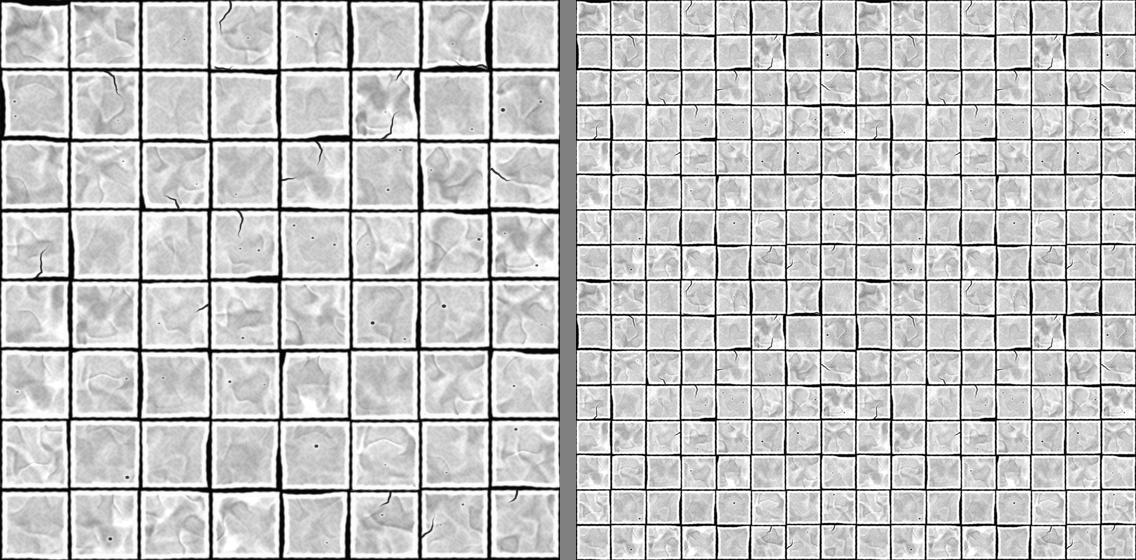
Left: one tile. Right: repeated 2 by 2.
Write a WebGL 1 fragment shader that draws this texture map.

```glsl
precision highp float;

uniform vec2 u_resolution;

const float TILES = 8.0;           // repeats across and down
const float JOINT_SHIFT = 0.036;   // range of joint offsets, in tiles
const float GAP_MIN = 0.009;       // half joint width, in tiles
const float GAP_MAX = 0.021;
const float GAP_WEAR = 0.055;      // extra width of chipped sides
const float ROUGHNESS = 0.002;
const float CORNER = 0.024;
const float RIM_WIDTH = 0.077;
const float RELIEF_SCALE = 3.7;
const float RELIEF = 0.56;
const float TONE = 0.05;           // range of tile brightness
const float BLOTCH = 0.022;
const float GRAIN_SCALE = 15.0;
const float GRAIN = 0.095;
const float CRACK_CHANCE = 0.13;
const float PIT_CHANCE = 0.26;
const vec3 GROUT = vec3(0.025);
const vec3 STONE = vec3(0.802);
const vec3 RIM = vec3(0.99);
const float TAU = 6.28318;

float hash(vec3 c) {
  return fract(sin(dot(c, vec3(12.9898, 78.233, 37.719))) * 43758.5);
}

// Distance to the nearest feature point
float cellular(vec2 p) {
  vec2 cell = floor(p);
  float nearest = 8.0;
  for (int y = -1; y <= 1; y++) {
    for (int x = -1; x <= 1; x++) {
      vec2 c = cell + vec2(float(x), float(y));
      nearest = min(nearest, length(c + vec2(hash(vec3(c, 1.0)), hash(vec3(c, 2.0))) - p));
    }
  }
  return nearest;
}

// Offset that slides each joint segment sideways
float jointShift(float across, float lane, float seed) {
  float k = floor(across);
  float a = hash(vec3(mod(k, TILES), mod(lane, TILES), seed));
  float b = hash(vec3(mod(k + 1.0, TILES), mod(lane, TILES), seed));
  return JOINT_SHIFT * (mix(a, b, across - k) - 0.5);
}

// Joint half width along one side of a tile
float inset(vec2 id, float side, float along) {
  float h = hash(vec3(id, side));
  float wear = pow(hash(vec3(id, side + 4.0)), 6.0);
  float chip = smoothstep(-0.4, 0.8, sin(along * 4.0 + h * 30.0));
  float rough = sin(along * 23.0 + h * 40.0) + sin(along * 51.0 + h * 70.0);
  return mix(GAP_MIN, GAP_MAX, h) + GAP_WEAR * wear * chip + ROUGHNESS * rough;
}

// Distance inward from the worn, rounded tile outline
float tileDepth(vec2 f, vec2 id) {
  vec2 low = f - vec2(inset(id, 10.0, f.y), inset(id, 11.0, f.x));
  vec2 high = 1.0 - f - vec2(inset(id, 12.0, f.y), inset(id, 13.0, f.x));
  vec2 e = min(low, high);
  return CORNER - length(max(CORNER - e, 0.0)) + max(min(e.x, e.y) - CORNER, 0.0);
}

// Embossed folds, each with a light and a dark flank, over blotches and grain
float relief(vec2 f, vec2 id) {
  float seed = hash(vec3(id, 20.0));
  float strength = mix(0.35, 1.0, hash(vec3(id, 21.0)));
  float scale = RELIEF_SCALE;
  float a = seed * TAU;
  float folds = 0.0;
  for (int i = 0; i < 3; i++) {
    vec2 q = mat2(cos(a), sin(a), -sin(a), cos(a)) * (f - 0.5) * scale + 40.0 * seed + a;
    q += 0.75 * sin(q.yx * 1.3 + a) + 0.22 * sin(q.yx * 2.9 + vec2(a, 1.0));
    float g = sin(q.x + 0.8 * sin(q.y * 0.7)) + 0.8 * sin(q.y * 1.3 + a);
    float cover = 0.55 + 0.45 * sin(q.y * 0.9 + 2.0 * sin(q.x * 0.6 + a));
    folds += cover * g * exp(-3.6 * g * g);
    scale *= 1.55;
    a += 2.1;
  }
  float blotch = sin(f.x * 6.0 + a + sin(f.y * 5.0)) + sin(f.y * 7.0 + 2.0 * a);
  float grain = cellular(f * GRAIN_SCALE + 30.0 * seed + 0.5 * sin(f.yx * 21.0 + a)) - 0.45;
  return strength * (RELIEF * folds + BLOTCH * blotch) + GRAIN * grain;
}

// Cracks entering from the sides: x is the dark core, y the pale border
vec2 cracks(vec2 f, vec2 id) {
  vec2 mark = vec2(0.0);
  for (int i = 0; i < 2; i++) {
    float k = 30.0 + 5.0 * float(i);
    float present = step(hash(vec3(id, k)), CRACK_CHANCE);
    float h = hash(vec3(id, k + 1.0));
    float a = h * TAU;
    vec2 outward = vec2(cos(a), sin(a));
    vec2 start = 0.5 + 0.48 * outward / max(abs(outward.x), abs(outward.y));
    a += 1.6 * (hash(vec3(id, k + 2.0)) - 0.5);
    vec2 dir = -vec2(cos(a), sin(a));
    float t = dot(f - start, dir);
    float bend = 0.2 * abs(fract(t * 2.1 + h) - 0.5) + 0.004 * sin(t * 57.0 + h * 9.0);
    float s = dot(f - start, vec2(-dir.y, dir.x)) + bend - 0.05;
    float len = mix(0.2, 0.6, hash(vec3(id, k + 3.0)));
    float gap = abs(s) - 0.013 * (1.0 - t / len);
    float span = present * smoothstep(-0.04, 0.0, t) * (1.0 - smoothstep(len * 0.5, len, t));
    mark = max(mark, span * (1.0 - smoothstep(vec2(-0.008, 0.015), vec2(0.018, 0.07), vec2(gap))));
  }
  return mark;
}

// Scattered pits, with the same two parts as the cracks
vec2 pits(vec2 f, vec2 id) {
  vec2 mark = vec2(0.0);
  for (int i = 0; i < 3; i++) {
    float k = 50.0 + 4.0 * float(i);
    float size = hash(vec3(id, k + 3.0));
    float present = step(hash(vec3(id, k)), PIT_CHANCE) * mix(0.45, 1.0, size);
    vec2 center = 0.14 + 0.72 * vec2(hash(vec3(id, k + 1.0)), hash(vec3(id, k + 2.0)));
    float d = length((f - center) * vec2(1.0, 1.2)) - 0.007 - 0.02 * pow(size, 3.0);
    mark = max(mark, present * (1.0 - smoothstep(vec2(-0.01, 0.01), vec2(0.018, 0.055), vec2(d))));
  }
  return mark;
}

void main() {
  vec2 p = gl_FragCoord.xy / u_resolution * TILES;
  p.x += jointShift(p.x, floor(p.y), 70.0);
  p.y += jointShift(p.y, floor(p.x), 71.0);
  vec2 id = mod(floor(p), TILES);
  vec2 f = fract(p);

  float depth = tileDepth(f, id);
  float surface = relief(f, id);
  float rimEdge = RIM_WIDTH + 0.09 * surface + 0.003 * (sin(f.x * 17.0 + id.y) + sin(f.y * 19.0 + id.x));
  float rim = 1.0 - smoothstep(rimEdge - 0.022, rimEdge + 0.022, depth);
  vec2 damage = max(cracks(f, id), pits(f, id));

  vec3 color = STONE + surface + TONE * (hash(vec3(id, 22.0)) - 0.5);
  color = mix(color, RIM, rim);
  color = mix(color, RIM, 0.55 * damage.y);
  color = mix(color, GROUT, 0.85 * damage.x);
  color = mix(GROUT, color, smoothstep(-0.012, 0.026, depth));
  gl_FragColor = vec4(clamp(color, 0.0, 1.0), 1.0);
}
```
